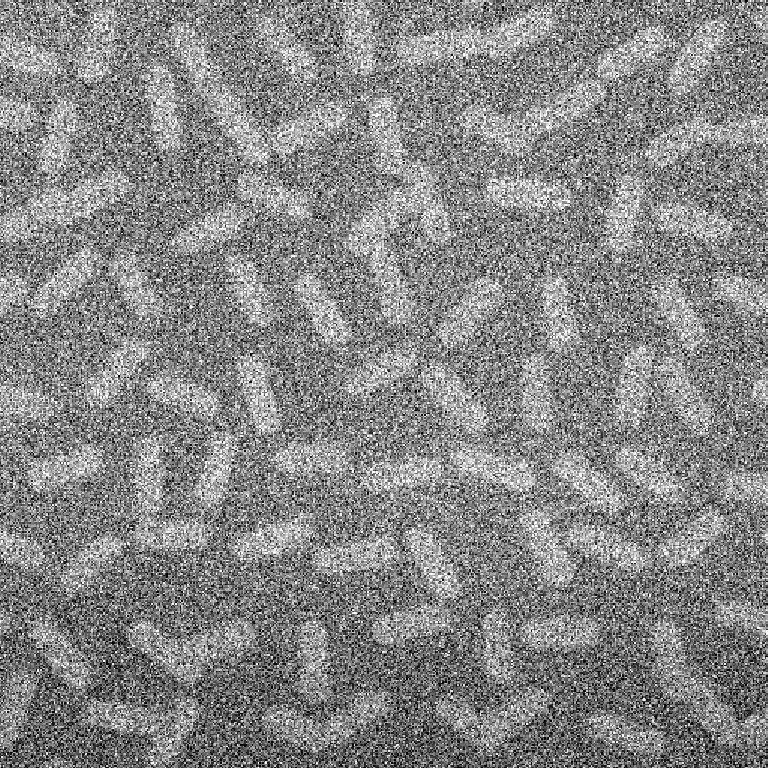
A WebGL 2 fragment shader for this pattern:

```glsl
#version 300 es
precision highp float;
// Soft pale rods scattered over an unevenly lit grey field, under fine film grain.

uniform vec2 u_resolution;
out vec4 fragColor;

const float TAU = 6.2831853;

// Rods, measured in canvas widths
const float ROD_CELLS = 9.0;         // rods along one side
const float ROD_JITTER = 0.5;        // wander inside a cell, in cells
const float ROW_SHIFT = 0.25;        // stagger of alternate rows, in cells
const float ROD_HALF_LENGTH = 0.035; // half of the straight core
const float ROD_RADIUS = 0.018;
const float ROD_BLUR = 0.006;
const float ROD_LIFT = 0.19;         // brightness added by a rod

// Lighting
const float LIGHT_TOP = 0.505;
const float LIGHT_BOTTOM = 0.37;
const float SHADOW_HEIGHT = 0.4;
const float MOTTLE_SCALE = 2.5;
const float MOTTLE_AMOUNT = 0.04;

// Grain
const float GRAIN_CELLS = 512.0;     // grains along one side
const float GRAIN_SIGMA = 0.21;

// Two random values in 0..1 for an integer lattice point
vec2 hash2(vec2 cell, uint seed) {
    uvec2 v = uvec2(ivec2(cell) + 1024) * 1664525u + 1013904223u + seed * 747796405u;
    v.x += v.y * 1664525u;
    v.y += v.x * 1664525u;
    v ^= v >> 16u;
    v.x += v.y * 1664525u;
    v.y += v.x * 1664525u;
    v ^= v >> 16u;
    return vec2(v >> 8u) / 16777216.0;
}

// Gradient noise, about -0.7..0.7
float cornerSlope(vec2 cell, vec2 offset) {
    float angle = TAU * hash2(cell, 7u).x;
    return dot(vec2(cos(angle), sin(angle)), offset);
}

float gradientNoise(vec2 p) {
    vec2 i = floor(p), f = fract(p);
    vec2 w = f * f * f * (f * (f * 6.0 - 15.0) + 10.0);
    vec2 e = vec2(1.0, 0.0);
    float low = mix(cornerSlope(i, f), cornerSlope(i + e, f - e), w.x);
    float high = mix(cornerSlope(i + e.yx, f - e.yx), cornerSlope(i + 1.0, f - 1.0), w.x);
    return mix(low, high, w.y);
}

// Distance from p to a segment centred on the origin
float segmentDistance(vec2 p, vec2 direction, float halfLength) {
    float along = clamp(dot(p, direction), -halfLength, halfLength);
    return length(p - along * direction);
}

// Coverage by the nearest soft-edged rods, 0..1
float rods(vec2 uv) {
    vec2 home = floor(uv * ROD_CELLS);
    float coverage = 0.0;
    for (int y = -1; y <= 1; y++) {
        for (int x = -1; x <= 1; x++) {
            vec2 cell = home + vec2(x, y);
            vec2 wander = (hash2(cell, 1u) - 0.5) * ROD_JITTER;
            wander.x += ROW_SHIFT * (2.0 * mod(cell.y, 2.0) - 1.0);
            vec2 centre = (cell + 0.5 + wander) / ROD_CELLS;
            vec2 style = hash2(cell, 2u);
            float angle = style.x * TAU;
            float halfLength = ROD_HALF_LENGTH * mix(0.88, 1.1, style.y);
            float d = segmentDistance(uv - centre, vec2(cos(angle), sin(angle)), halfLength);
            float body = 1.0 - smoothstep(ROD_RADIUS - ROD_BLUR, ROD_RADIUS + ROD_BLUR, d);
            coverage = max(coverage, body * mix(0.85, 1.0, hash2(cell, 3u).x));
        }
    }
    return coverage;
}

// Normally distributed grain, by the Box-Muller transform
float grain(vec2 uv) {
    vec2 r = hash2(floor(uv * GRAIN_CELLS), 4u);
    return sqrt(-2.0 * log(max(r.x, 1e-6))) * cos(TAU * r.y);
}

void main() {
    vec2 uv = gl_FragCoord.xy / u_resolution;

    // Shade deepens toward the bottom, with a faint mottle
    float level = mix(LIGHT_BOTTOM, LIGHT_TOP, smoothstep(0.0, SHADOW_HEIGHT, uv.y));
    level += MOTTLE_AMOUNT * gradientNoise(uv * MOTTLE_SCALE);

    level += ROD_LIFT * rods(uv);
    level += GRAIN_SIGMA * grain(uv);
    fragColor = vec4(vec3(clamp(level, 0.0, 1.0)), 1.0);
}
```
